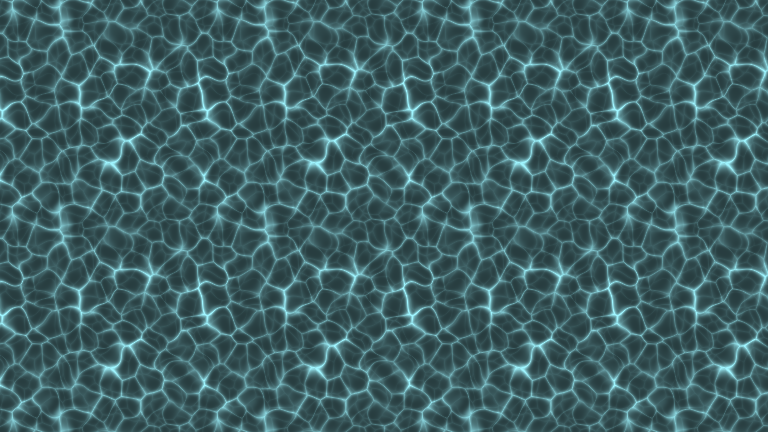
Write a Shadertoy shader that draws this texture.

```glsl
// Seamless water caustics: thin bright filaments around dark rounded cells.
// Warped, tiling cellular noise gives the net; the ratio of the two nearest
// seed distances makes its lines, and smooth noise varies their strength.

const float TILES_PER_HEIGHT = 2.107;
const float NET_CELLS = 10.0;
const float DETAIL_CELLS = 15.0;
const float WARP_CELLS = 12.0;
const float STRENGTH_CELLS = 9.0;
const vec3 WATER_TINT = vec3(0.625, 0.96, 1.0);

vec2 hash2(vec2 cell, float seed) {
    vec2 k = vec2(dot(cell, vec2(127.1, 311.7)), dot(cell, vec2(269.5, 183.3)));
    return fract(sin(k + seed * 17.3) * 43758.5453);
}

// Smooth two-channel noise that repeats after the given number of cells.
vec2 tiledNoise(vec2 tile, float cells, float seed) {
    vec2 p = tile * cells;
    vec2 id = floor(p);
    vec2 f = smoothstep(0.0, 1.0, p - id);
    vec2 a = hash2(mod(id, cells), seed);
    vec2 b = hash2(mod(id + vec2(1.0, 0.0), cells), seed);
    vec2 c = hash2(mod(id + vec2(0.0, 1.0), cells), seed);
    vec2 d = hash2(mod(id + 1.0, cells), seed);
    return mix(mix(a, b, f.x), mix(c, d, f.x), f.y);
}

// Distances to the nearest and second nearest seed, in cells.
vec2 nearestSeeds(vec2 tile, float cells, float seed) {
    vec2 p = tile * cells;
    vec2 id = floor(p);
    vec2 nearest = vec2(8.0);
    for (int y = -2; y <= 2; y++) {
        for (int x = -2; x <= 2; x++) {
            vec2 cell = id + vec2(x, y);
            float d = length(cell + hash2(mod(cell, cells), seed) - p);
            nearest.y = min(nearest.y, max(nearest.x, d));
            nearest.x = min(nearest.x, d);
        }
    }
    return nearest;
}

// Bright where two seeds are equally near, brighter still in wide gaps.
float filaments(vec2 tile, float cells, float seed, float sharpness) {
    vec2 nearest = nearestSeeds(tile, cells, seed);
    return pow(nearest.x / nearest.y, sharpness) * nearest.x;
}

void mainImage(out vec4 fragColor, in vec2 fragCoord) {
    vec2 tile = fragCoord / iResolution.y * TILES_PER_HEIGHT;

    // Bend the straight cell borders into curves.
    vec2 bend = tiledNoise(tile, WARP_CELLS, 1.0) - 0.5;
    vec2 warped = tile + bend * 0.6 / WARP_CELLS;

    float net = filaments(warped, NET_CELLS, 2.0, 4.0);
    float detail = filaments(warped, DETAIL_CELLS, 3.0, 2.0);
    float strength = mix(0.4, 0.95, tiledNoise(tile, STRENGTH_CELLS, 4.0).x);

    float light = 0.25 + strength * net + 0.16 * detail;
    fragColor = vec4(WATER_TINT * min(light, 1.0), 1.0);
}
```
